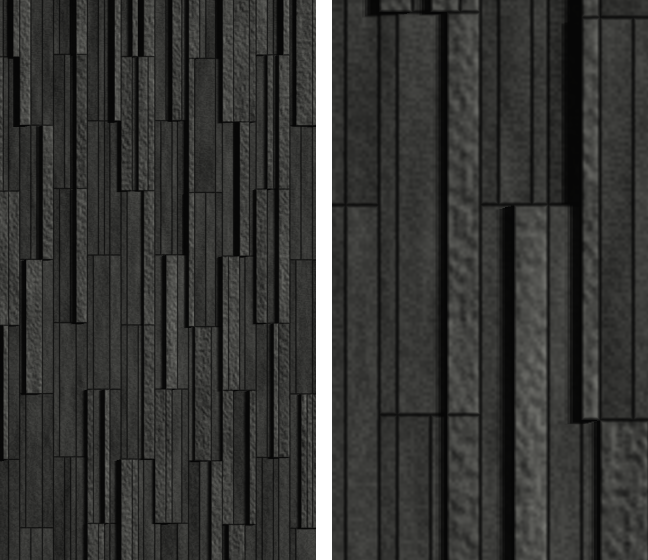
Left, the full canvas; right, a detail of the centre.
Write a WebGL 1 fragment shader that draws this texture.

```glsl
precision highp float;
// Dark slate wall cladding: staggered panels split into narrow upright strips.
// Strips stand at random depths; raised ones are rough and lit from the right,
// and cast soft shadows found by marching toward the light.

uniform vec2 u_resolution;

const vec2 PANEL = vec2(0.0603, 0.2396);
const vec2 ORIGIN = vec2(0.0352, 0.0611);
const vec3 STONE_TINT = vec3(1.0, 1.005, 0.965);
const vec2 LIGHT_DIR = vec2(1.0, 0.3);
const float JOINT = 0.0021;

struct Strip {
  float left;    // distance to the left edge
  float right;   // distance to the right edge
  float end;     // distance to the nearest panel end
  float height;  // 0 recessed, 1 raised
  float seed;
};

float hash(vec2 p) {
  return fract(sin(dot(p, vec2(127.1, 311.7))) * 43758.5453);
}

float noise(vec2 p) {
  vec2 cell = floor(p);
  vec2 f = fract(p);
  f = f * f * (3.0 - 2.0 * f);
  float low = mix(hash(cell), hash(cell + vec2(1.0, 0.0)), f.x);
  float high = mix(hash(cell + vec2(0.0, 1.0)), hash(cell + 1.0), f.x);
  return mix(low, high, f.y);
}

float fbm(vec2 p) {
  float sum = 0.0;
  float weight = 0.5;
  for (int i = 0; i < 4; i++) {
    sum += weight * noise(p);
    p = p * 2.03 + 7.3;
    weight *= 0.5;
  }
  return sum;
}

// Finds the strip under a point
Strip stripAt(vec2 p) {
  vec2 grid = (p - ORIGIN) / PANEL;
  float column = floor(grid.x);
  grid.y += 0.5 * mod(column, 2.0) + 0.04 * (hash(vec2(column, 5.0)) - 0.5);
  vec2 id = vec2(column, floor(grid.y));
  vec2 uv = fract(grid);

  // Three cuts make up to four strips of mixed widths
  float cutA = mix(0.18, 0.33, step(0.35, hash(id + 11.3)));
  float cutC = mix(0.67, 0.80, step(0.75, hash(id + 23.7)));
  float pick = hash(id + 37.1);
  float cutB = pick < 0.45 ? cutC : (pick < 0.57 ? cutA : 0.51);
  float pastA = step(cutA, uv.x);
  float pastB = step(cutB, uv.x);
  float pastC = step(cutC, uv.x);
  float index = pastA + pastB + pastC;
  float low = max(max(pastA * cutA, pastB * cutB), pastC * cutC);
  float high = min(min(mix(cutA, 1.0, pastA), mix(cutB, 1.0, pastB)),
                   mix(cutC, 1.0, pastC));

  Strip s;
  s.left = (uv.x - low) * PANEL.x;
  s.right = (high - uv.x) * PANEL.x;
  s.end = min(uv.y, 1.0 - uv.y) * PANEL.y;
  s.seed = hash(id * 1.7 + index * 5.3 + 2.9);
  float raised = step(0.65, hash(id + index * 13.7 + 41.0));
  s.height = mix(0.32 * s.seed, 0.75 + 0.25 * s.seed, raised);
  return s;
}

// Marches toward the light to see how much a higher strip covers the point
float shadowAt(vec2 p, float height) {
  float cover = 0.0;
  for (int i = 1; i <= 7; i++) {
    float reach = float(i) * 0.0017;
    float rise = stripAt(p + reach * LIGHT_DIR).height - height;
    cover = max(cover, smoothstep(0.0, 0.38, rise - reach / 0.018));
  }
  return cover;
}

vec3 wallColor(vec2 p) {
  Strip s = stripAt(p);
  float rough = smoothstep(0.3, 0.8, s.height);
  vec2 shift = vec2(s.seed * 17.0, s.seed * 31.0);

  // Stone tone with upright stains, fine grain and chiselled relief
  float tone = mix(0.205, 0.265, rough) + 0.075 * (s.seed - 0.5);
  tone += 0.13 * (fbm(p * vec2(75.0, 16.0) + shift) - 0.47);
  vec2 chisel = p * vec2(250.0, 190.0) + shift;
  float relief = noise(chisel + vec2(0.55, 0.45)) - noise(chisel);
  tone += relief * mix(0.03, 0.15, rough);
  tone += 0.06 * (noise(p * 480.0 + shift) - 0.5);

  // Lit right edge, dark joints and cast shadow
  tone += 0.06 * rough * (1.0 - smoothstep(0.001, 0.0045, s.right));
  float seam = min(min(s.left, s.right), s.end);
  tone *= mix(0.3, 1.0, smoothstep(0.0, JOINT, seam));
  tone *= 1.0 - 0.86 * shadowAt(p, s.height);
  return max(tone, 0.025) * STONE_TINT;
}

void main() {
  // Four samples per pixel smooth the strip edges
  vec3 color = vec3(0.0);
  for (int i = 0; i < 4; i++) {
    vec2 offset = vec2(mod(float(i), 2.0), floor(float(i) / 2.0)) * 0.5 - 0.25;
    color += wallColor((gl_FragCoord.xy + offset) / u_resolution.y);
  }
  gl_FragColor = vec4(color * 0.25, 1.0);
}
```
